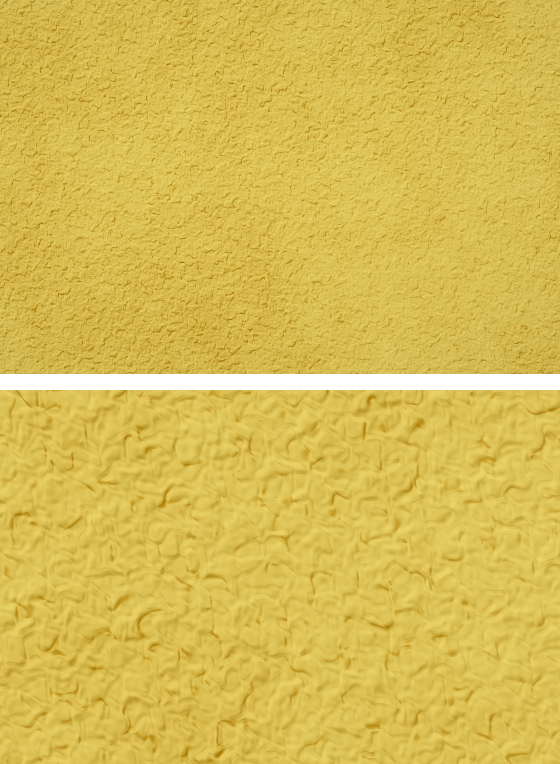
Top: the whole. Bottom: its middle third, enlarged.
A WebGL 2 fragment shader for this texture:

```glsl
#version 300 es
precision highp float;
// Yellow painted plaster with small curled wrinkles, ochre creases and soft uneven light.

#define GRAIN 54.0        // wrinkles per canvas height
#define WARP 0.62         // how strongly the wrinkles curl
#define SHADOW 0.80       // darkening of slopes turned from the light
#define GLOW 0.42         // brightening of slopes facing the light
#define CREASE 0.85       // strength of the ochre lines
#define PATCHES 0.33      // strength of the broad tonal patches
#define GRIT 0.26         // strength of the finest mottling
#define LIGHT_DIR vec2(-0.5, 0.866)
#define PAINT vec3(0.866, 0.768, 0.352)
#define SHADE_SHIFT vec3(-0.125, -0.150, -0.160)
#define OCHRE_SHIFT vec3(-0.090, -0.150, -0.190)

uniform vec2 u_resolution;
out vec4 outColor;

vec2 hash22(vec2 p) {
    vec3 a = fract(vec3(p.xyx) * vec3(0.1031, 0.1030, 0.0973));
    a += dot(a, a.yzx + 33.33);
    return fract((a.xx + a.yz) * a.zy);
}

float cornerSlope(vec2 cell, vec2 offset) {
    vec2 g = hash22(cell) * 2.0 - 1.0;
    return dot(g * inversesqrt(dot(g, g) + 0.001), offset);
}

// Gradient noise, roughly -0.7 to 0.7
float noise(vec2 p) {
    vec2 i = floor(p), f = fract(p);
    vec2 u = f * f * f * (f * (f * 6.0 - 15.0) + 10.0);
    vec2 e = vec2(1.0, 0.0);
    return mix(mix(cornerSlope(i, f), cornerSlope(i + e, f - e), u.x),
               mix(cornerSlope(i + e.yx, f - e.yx), cornerSlope(i + 1.0, f - 1.0), u.x), u.y);
}

// Turned before warping so that no wrinkle follows the noise lattice
vec2 curl(vec2 q) {
    vec2 r = mat2(0.8, 0.6, -0.6, 0.8) * q;
    return r + WARP * vec2(noise(q * 1.05 + 17.3), noise(q * 1.05 + 71.9));
}

// Flat-topped lumps with steep rims, plus finer folds
float relief(vec2 q) {
    vec2 w = curl(q);
    float lump = smoothstep(-0.14, 0.15, noise(w));
    float rise = 0.62 + 1.1 * noise(q * 0.6 + 40.7);
    float folds = abs(noise(w * 1.4 + 9.1));
    return lump * rise + 0.45 * smoothstep(0.0, 0.2, folds) + 0.45 * noise(q * 2.1 + 5.5);
}

// Thin broken lines along the foot of the lumps
float creases(vec2 q) {
    vec2 w = curl(q);
    float line = 1.0 - smoothstep(0.02, 0.13, abs(noise(w) + 0.06));
    float gaps = smoothstep(0.0, 0.22, noise(q * 0.85 + 93.1));
    return line * gaps;
}

void main() {
    vec2 p = gl_FragCoord.xy / u_resolution.y;
    vec2 q = p * GRAIN + 3.0;
    float aspect = u_resolution.x / u_resolution.y;

    // Broad patches, with a smoother worn area at the lower right
    float patches = 0.8 * noise(p * 2.3 + 4.2) + 0.5 * noise(p * 6.5 + 31.0) + 0.5 * noise(p * 15.0 + 8.0);
    vec2 fromWorn = (p - vec2(0.76 * aspect, 0.25)) / vec2(0.34, 0.26);
    float worn = exp(-dot(fromWorn, fromWorn));
    float rough = clamp(1.0 + 0.5 * patches - 0.35 * worn, 0.45, 1.4);

    // Slope towards the light: rising means shaded, falling means lit
    float slope = (relief(q + LIGHT_DIR * 0.12) - relief(q - LIGHT_DIR * 0.12)) * rough;
    float shade = 0.06 + SHADOW * max(slope, 0.0) - GLOW * max(-slope, 0.0);
    shade += GRIT * noise(q * 3.1 + 61.0);

    // Ochre gathers in the creases and in the darker patches
    float ochre = 0.10 + PATCHES * patches - 0.10 * worn;
    ochre += CREASE * creases(q) * rough * smoothstep(-0.3, 0.2, slope);

    vec3 color = PAINT + SHADE_SHIFT * clamp(shade, -0.3, 1.0) + OCHRE_SHIFT * clamp(ochre, -0.2, 1.0);

    // Gentle falloff of light towards the edges
    vec2 fromCentre = (p - vec2(0.47 * aspect, 0.52)) / vec2(aspect, 1.0);
    color *= 1.015 - 0.11 * dot(fromCentre, fromCentre);

    outColor = vec4(clamp(color, 0.0, 1.0), 1.0);
}
```
